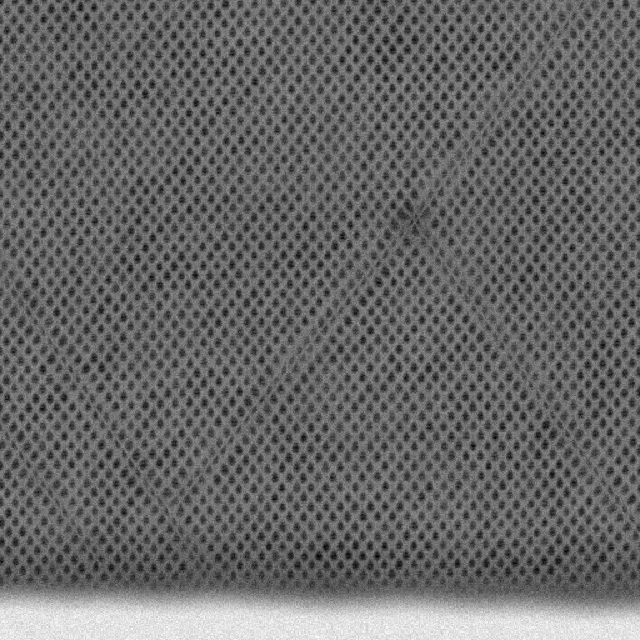
Give the GLSL for this pattern, as a three.js fragment shader.

```glsl
varying vec2 vUv;

float hash(vec2 p) {
  vec3 q = fract(vec3(p.xyx) * 0.1031);
  q += dot(q, q.yzx + 33.33);
  return fract((q.x + q.y) * q.z);
}

vec2 gradientAt(vec2 cell) {
  float angle = 6.2832 * hash(cell);
  return vec2(cos(angle), sin(angle));
}

float gradientNoise(vec2 p) {
  vec2 i = floor(p), f = fract(p);
  vec2 u = f * f * f * (f * (f * 6.0 - 15.0) + 10.0);
  vec2 e = vec2(0.0, 1.0);
  float low = mix(dot(gradientAt(i), f), dot(gradientAt(i + e.yx), f - e.yx), u.x);
  float high = mix(dot(gradientAt(i + e.xy), f - e.xy), dot(gradientAt(i + e.yy), f - e.yy), u.x);
  return mix(low, high, u.y);
}

// Offset from the fold between a and b (xy) and its strength (z)
vec3 crease(vec2 p, vec2 a, vec2 b) {
  vec2 ab = b - a;
  vec2 d = p - a - ab * clamp(dot(p - a, ab) / dot(ab, ab), 0.0, 1.0);
  float strength = exp(-dot(d, d) / 0.00016);
  return vec3(d * strength, strength);
}

// Soft teardrop hole, deepest near its lower end
float hole(vec2 q) {
  vec2 cell = floor(q);
  vec2 p = fract(q) - 0.5;
  float size = 0.94 + 0.16 * hash(cell + 7.0);
  p += 0.06 * (vec2(hash(cell + 19.0), hash(cell + 43.0)) - 0.5);
  p.x *= 1.0 + 0.8 * p.y;
  float shape = 1.0 - smoothstep(0.07, 0.37, length(p * vec2(1.08, 0.95)) / size);
  float thread = 0.9 + 0.1 * sin(p.y * 32.0 + 6.0 * hash(cell));
  return shape * thread * (0.86 - 0.65 * p.y) * (0.8 + 0.35 * hash(cell + 3.0));
}

void main() {
  vec2 p = vUv;

  // Folds pinch the mesh
  vec3 fold = crease(p, vec2(0.93, 1.02), vec2(0.65, 0.66));
  fold += crease(p, vec2(0.65, 0.66), vec2(0.28, 0.22));
  fold += crease(p, vec2(0.65, 0.65), vec2(1.02, 0.14));
  fold += crease(p, vec2(-0.02, 0.61), vec2(0.32, 0.11));
  fold += crease(p, vec2(-0.02, 0.36), vec2(0.15, 0.13));
  float folded = min(fold.z, 1.0);

  // Gently stretched staggered lattice
  vec2 stretch = vec2(gradientNoise(p * 3.0 + 4.0), gradientNoise(p * 3.0 + 31.0));
  vec2 q = (p + 0.8 * fold.xy + 0.008 * stretch) * vec2(44.0, 33.0);
  q.y -= 0.8 * p.x;
  float holes = min(hole(q) + hole(q + 0.5), 1.0);

  // Woven ridges and uneven cloth tone
  float ridge = cos(6.2832 * (q.x + q.y)) + 0.5 * cos(6.2832 * (q.x - q.y));
  float cloth = 0.478 + 0.012 * ridge + 0.03 * gradientNoise(p * 4.0);
  cloth += 0.03 * gradientNoise(p * vec2(130.0, 110.0));
  cloth -= 0.025 * folded;
  vec2 knot = (p - vec2(0.645, 0.65)) / vec2(0.035, 0.03);
  cloth -= 0.08 * exp(-dot(knot, knot));
  cloth -= 0.11 * (1.0 - smoothstep(0.06, 0.2, p.y));

  float depth = 0.38 + 0.09 * gradientNoise(p * 5.0 + 12.0);
  depth *= (1.0 - 0.3 * folded) * smoothstep(0.055, 0.125, p.y);
  float tone = cloth - holes * depth;

  // Blurred lower hem over a pale ground
  float hem = 0.073 - 0.017 * p.x + 0.008 * gradientNoise(vec2(p.x * 7.0, 2.0));
  tone = mix(0.89, tone, smoothstep(hem - 0.034, hem + 0.022, p.y));

  // Fine grain
  float grain = hash(floor(p * 512.0)) + hash(floor(p * 512.0) + 91.0) - 1.0;
  tone += 0.085 * grain + 0.03 * gradientNoise(p * 240.0);
  gl_FragColor = vec4(vec3(clamp(tone, 0.0, 1.0)), 1.0);
}
```
